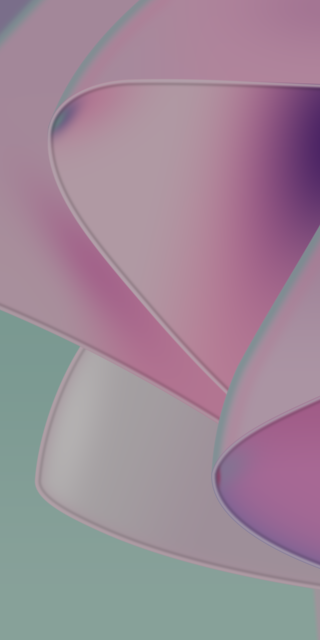
Write a Shadertoy shader that draws this background.

```glsl
const vec3 TEAL = vec3(0.51, 0.61, 0.58);
const vec3 SILVER = vec3(0.71, 0.70, 0.70);
const vec3 MAUVE = vec3(0.66, 0.56, 0.61);
const vec3 ROSE = vec3(0.70, 0.46, 0.57);
const vec3 MAGENTA = vec3(0.63, 0.36, 0.53);
const vec3 VIOLET = vec3(0.27, 0.12, 0.38);
const vec3 INDIGO = vec3(0.43, 0.38, 0.58);
const vec3 SEAGREEN = vec3(0.44, 0.56, 0.56);

// Cubic curve: x = distance, y = side (-1 to the right of it)
vec2 curve(vec2 p, vec2 a, vec2 b, vec2 c, vec2 d) {
    const int STEPS = 24;
    float nearest = 1e3, side = 1.0;
    vec2 start = a;
    for (int i = 1; i <= STEPS; i++) {
        float t = float(i) / float(STEPS), s = 1.0 - t;
        vec2 end = s * s * s * a + 3.0 * s * s * t * b + 3.0 * s * t * t * c + t * t * t * d;
        vec2 e = end - start, q = p - start;
        nearest = min(nearest, length(q - e * clamp(dot(q, e) / dot(e, e), 0.0, 1.0)));
        if ((start.y > p.y) != (end.y > p.y) && q.x > e.x * q.y / e.y) side = -side;
        start = end;
    }
    return vec2(nearest, side);
}

vec2 join(vec2 a, vec2 b) { return vec2(min(a.x, b.x), a.y * b.y); }

float signedDist(vec2 f) { return f.x * f.y; }

// Soft tilted elliptical spot
float glow(vec2 p, vec2 centre, vec2 radius, float angle) {
    float c = cos(angle), s = sin(angle);
    vec2 q = mat2(c, -s, s, c) * (p - centre) / radius;
    return exp(-dot(q, q));
}

float band(float d, float centre, float width) {
    float x = (d - centre) / width;
    return exp(-x * x);
}

vec3 layer(vec3 below, vec3 above, float d, float px) {
    return mix(below, above, smoothstep(px, -px, d));
}

// Thin pale rim with a darker line just inside
vec3 rim(vec3 col, float d, vec3 tint, float strength) {
    col = mix(col, col * 0.82, strength * band(d, -0.015, 0.006));
    return mix(col, tint, strength * band(d, -0.005, 0.006));
}

vec3 backdrop(vec2 p) {
    vec3 col = mix(TEAL + vec3(0.02, 0.02, 0.02), TEAL - vec3(0.03, 0.01, 0.01), smoothstep(0.1, 1.0, p.y));
    return mix(col, MAUVE, 0.7 * smoothstep(0.975, 0.995, p.x + 0.08 * (p.y - 0.1)));
}

vec3 silverPetal(vec2 p, float d) {
    vec3 col = mix(vec3(0.64, 0.62, 0.63), vec3(0.62, 0.56, 0.60), smoothstep(0.3, 0.75, p.x - 0.4 * p.y + 0.2));
    col = mix(col, SILVER, 0.9 * glow(p, vec2(0.22, 0.66), vec2(0.09, 0.36), -0.25));
    col = mix(col, MAUVE, 0.5 * band(d, 0.0, 0.035));
    return rim(col, d, vec3(0.70, 0.63, 0.66), 0.6);
}

vec3 backPetal(vec2 p, float d) {
    vec3 col = mix(MAUVE, vec3(0.64, 0.53, 0.60), smoothstep(1.1, 1.8, p.y));
    col = mix(col, ROSE, smoothstep(0.16, 0.48, p.x) * smoothstep(1.55, 1.15, p.y));
    col = mix(col, MAGENTA, 0.8 * glow(p, vec2(0.30, 1.16), vec2(0.09, 0.30), 0.65));
    float corner = (p.y - 1.875 - 1.07 * p.x) / 1.46;
    col = mix(col, vec3(0.48, 0.43, 0.54), smoothstep(-0.01, 0.02, corner));
    col = mix(col, SEAGREEN, 0.65 * band(corner, 0.0, 0.018));
    return rim(col, d, vec3(0.67, 0.61, 0.64), 0.7);
}

vec3 topFold(vec2 p, float d) {
    vec3 col = mix(vec3(0.65, 0.54, 0.61), vec3(0.69, 0.52, 0.61), smoothstep(0.3, 0.75, p.x));
    col = mix(col, vec3(0.62, 0.43, 0.56), 0.7 * glow(p, vec2(1.02, 1.98), vec2(0.25, 0.13), 0.0));
    col = mix(col, ROSE, 0.35 * band(d, -0.05, 0.025));
    return mix(col, SEAGREEN, 0.65 * band(d, -0.008, 0.019));
}

vec3 innerFold(vec2 p, float d) {
    vec3 col = mix(vec3(0.69, 0.60, 0.64), vec3(0.72, 0.50, 0.59), smoothstep(0.45, 0.85, p.x + 0.25 * (1.4 - p.y)));
    col = mix(col, ROSE, 0.95 * glow(p, vec2(0.25, 1.69), vec2(0.19, 0.11), 0.5));
    col = mix(col, MAGENTA, 0.75 * glow(p, vec2(0.87, 1.40), vec2(0.15, 0.48), -0.12));
    col = mix(col, VIOLET, 0.97 * glow(p, vec2(1.04, 1.56), vec2(0.18, 0.36), -0.12));
    col = mix(col, INDIGO * 0.85, 0.85 * glow(p, vec2(0.195, 1.63), vec2(0.075, 0.03), 0.85));
    col = mix(col, SEAGREEN * 0.9, 0.8 * glow(p, vec2(0.18, 1.62), vec2(0.04, 0.014), 0.9));
    return rim(col, d, vec3(0.70, 0.63, 0.67), 0.8);
}

vec3 frontPetal(vec2 p, float d) {
    vec3 col = mix(vec3(0.67, 0.58, 0.64), vec3(0.62, 0.50, 0.59), smoothstep(0.8, 1.3, p.y));
    col = mix(col, ROSE, 0.3 * band(d, -0.05, 0.025));
    return mix(col, SEAGREEN, 0.7 * band(d, -0.008, 0.02));
}

vec3 frontHollow(vec2 p, float d, float lowerEdge) {
    vec3 col = mix(vec3(0.66, 0.41, 0.58), MAGENTA, smoothstep(0.5, 0.75, p.y));
    col = mix(col, INDIGO, 0.85 * exp(-lowerEdge / 0.07));
    col = mix(col, vec3(0.50, 0.47, 0.57), 0.7 * glow(p, vec2(0.70, 0.53), vec2(0.09, 0.05), 0.7));
    col = mix(col, vec3(0.55, 0.22, 0.37), 0.7 * glow(p, vec2(0.683, 0.51), vec2(0.008, 0.03), 0.0));
    return rim(col, d, vec3(0.66, 0.63, 0.67), 0.75);
}

void mainImage(out vec4 fragColor, in vec2 fragCoord) {
    vec2 p = fragCoord / iResolution.xy * vec2(1.0, 2.0);
    float px = 1.0 / iResolution.x;

    // Outlines
    vec2 silver = curve(p, vec2(0.28, 0.96), vec2(0.19, 0.84), vec2(0.12, 0.65), vec2(0.109, 0.50));
    silver = join(silver, curve(p, vec2(0.109, 0.50), vec2(0.105, 0.44), vec2(0.20, 0.39), vec2(0.3125, 0.339)));
    silver = join(silver, curve(p, vec2(0.3125, 0.339), vec2(0.52, 0.245), vec2(0.80, 0.185), vec2(1.05, 0.15)));
    float back = (1.032 - 0.42 * p.x - 0.15 * p.x * p.x - p.y) / length(vec2(1.0, 0.42 + 0.3 * p.x));
    vec2 fold = curve(p, vec2(0.47, 2.03), vec2(0.34, 1.92), vec2(0.21, 1.78), vec2(0.15, 1.60));
    vec2 inner = curve(p, vec2(1.05, 1.735), vec2(0.80, 1.745), vec2(0.60, 1.757), vec2(0.40, 1.752));
    inner = join(inner, curve(p, vec2(0.40, 1.752), vec2(0.26, 1.745), vec2(0.155, 1.68), vec2(0.148, 1.58)));
    inner = join(inner, curve(p, vec2(0.148, 1.58), vec2(0.14, 1.42), vec2(0.26, 1.27), vec2(0.39, 1.115)));
    inner = join(inner, curve(p, vec2(0.39, 1.115), vec2(0.50, 0.985), vec2(0.60, 0.87), vec2(0.72, 0.755)));
    vec2 lower = curve(p, vec2(0.661, 0.52), vec2(0.655, 0.40), vec2(0.80, 0.29), vec2(1.05, 0.205));
    vec2 front = curve(p, vec2(1.03, 1.35), vec2(0.94, 1.19), vec2(0.82, 1.0), vec2(0.742, 0.854));
    front = join(front, curve(p, vec2(0.742, 0.854), vec2(0.69, 0.74), vec2(0.665, 0.62), vec2(0.661, 0.52)));
    front = join(front, lower);
    vec2 hollow = join(lower, curve(p, vec2(1.05, 0.785), vec2(0.86, 0.70), vec2(0.69, 0.63), vec2(0.661, 0.52)));

    // Layers from back to front
    float dSilver = signedDist(silver), dFold = signedDist(fold), dInner = signedDist(inner);
    float dFront = signedDist(front), dHollow = signedDist(hollow);
    vec3 col = layer(backdrop(p), silverPetal(p, dSilver), dSilver, px);
    col = layer(col, backPetal(p, back), back, px);
    col = layer(col, topFold(p, dFold), dFold, px);
    col = layer(col, innerFold(p, dInner), dInner, px);
    col = layer(col, frontPetal(p, dFront), dFront, px);
    col = layer(col, frontHollow(p, dHollow, lower.x), dHollow, px);
    fragColor = vec4(col, 1.0);
}
```
